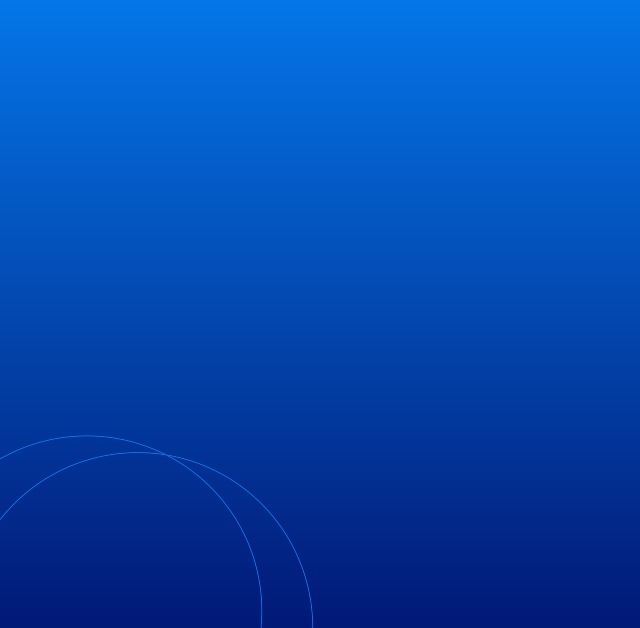
This background is drawn by a Shadertoy shader. Its source:

```glsl
// Coverage of a thin circle outline, smoothed over one pixel
float ring(vec2 p, vec2 center, float radius, float halfWidth, float pixel) {
    float d = abs(length(p - center) - radius) - halfWidth;
    return 1.0 - smoothstep(-0.5 * pixel, 0.5 * pixel, d);
}

void mainImage(out vec4 fragColor, in vec2 fragCoord) {
    vec2 p = fragCoord / iResolution.y;
    float pixel = 1.0 / iResolution.y;

    // Vertical gradient from navy to bright blue
    vec3 navy = vec3(0.004, 0.097, 0.465);
    vec3 azure = vec3(0.016, 0.462, 0.908);
    vec3 color = mix(navy, azure, p.y);

    // Two overlapping outlines in the lower left corner
    float lines = max(ring(p, vec2(0.1383, 0.0273), 0.2786, 0.0007, pixel),
                      ring(p, vec2(0.2194, 0.0007), 0.2786, 0.0007, pixel));
    color = mix(color, vec3(0.07, 0.48, 0.93), 0.9 * lines);

    fragColor = vec4(color, 1.0);
}
```
